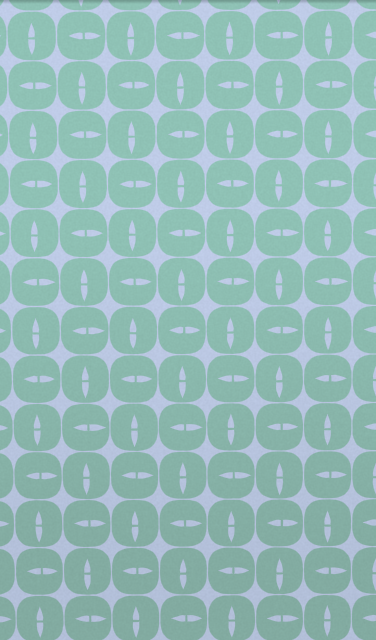
Reproduce this pattern procedurally as a WebGL 1 fragment shader.

```glsl
precision highp float;

uniform vec2 u_resolution;

vec2 hash2(vec2 p) {
  vec3 q = fract(p.xyx * vec3(0.1031, 0.1030, 0.0973));
  q += dot(q, q.yzx + 33.33);
  return fract((q.xx + q.yz) * q.zy) * 2.0 - 1.0;
}

float gradientNoise(vec2 p) {
  vec2 i = floor(p), f = p - i;
  vec2 s = f * f * f * (f * (f * 6.0 - 15.0) + 10.0);
  float a = dot(hash2(i), f);
  float b = dot(hash2(i + vec2(1.0, 0.0)), f - vec2(1.0, 0.0));
  float c = dot(hash2(i + vec2(0.0, 1.0)), f - vec2(0.0, 1.0));
  float d = dot(hash2(i + 1.0), f - 1.0);
  return mix(mix(a, b, s.x), mix(c, d, s.x), s.y);
}

// Slightly tilted grid whose cells shrink towards the bottom
vec2 gridCoord(vec2 p) {
  float column = (p.x - 0.0831 - 0.0143 * p.y) / (0.1317 - 0.00264 * p.y);
  float row = (p.y + 0.003 * (p.x - 0.1) - 0.0956) / 0.1322;
  return vec2(column, row + 0.00195 * row * row);
}

float superellipse(vec2 p, float radius) {
  vec2 a = pow(abs(p) + 1e-4, vec2(2.8));
  return pow(a.x + a.y, 1.0 / 2.8) - radius;
}

// Flat-based blade that narrows along +y
float blade(vec2 p, float base, float len, float width, float taper) {
  float t = (p.y - base) / len;
  float halfWidth = width * (1.0 - pow(abs(t - 0.2) / 0.8 + 1e-4, taper));
  return max(abs(p.x) - halfWidth, max(-t, t - 1.0) * len);
}

float coverage(float d, float pixel) {
  return clamp(0.5 - d / pixel, 0.0, 1.0);
}

void main() {
  // y runs downwards, canvas width is one unit
  vec2 p = vec2(gl_FragCoord.x, u_resolution.y - gl_FragCoord.y) / u_resolution.x;
  vec2 grid = gridCoord(p);
  vec2 id = floor(grid + 0.5);
  vec2 cell = grid - id;
  float pixel = 1.15 / (u_resolution.x * 0.13);

  // Uneven printed edges
  float wobble = 0.008 * gradientNoise(grid * 9.0 + 40.0);
  float body = superellipse(cell, 0.488) + wobble;

  // Blades stand or lie in a checkerboard
  vec2 q = mod(id.x + id.y, 2.0) < 0.5 ? cell : cell.yx;
  vec2 jitter = hash2(id + 20.0);
  q -= vec2(0.006, 0.012) * jitter;
  float upper = blade(vec2(q.x, -q.y), -0.025, 0.285, 0.067, 1.5);
  float lower = blade(q, 0.07, 0.32 + 0.02 * jitter.x, 0.068, 1.9);
  float blades = min(upper, lower) + wobble;

  float ink = coverage(body, pixel) * (1.0 - coverage(blades, pixel));

  // Light falls off towards the bottom
  float dusk = smoothstep(0.45, 1.65, p.y + 0.06 * gradientNoise(p * 3.0 + 7.0));
  vec3 ground = mix(vec3(0.75, 0.80, 0.91), vec3(0.70, 0.75, 0.85), dusk);
  vec3 green = mix(vec3(0.56, 0.76, 0.71), vec3(0.51, 0.67, 0.63), dusk);
  vec3 color = mix(ground, green, ink);

  // Shadow along the top edge and fine paper grain
  color *= mix(0.8, 1.0, smoothstep(0.0, 0.012, p.y));
  float grain = gradientNoise(p * 173.0) + 0.6 * gradientNoise(p * 81.0 + 11.0);
  color *= 1.0 + 0.03 * grain;

  gl_FragColor = vec4(color, 1.0);
}
```
